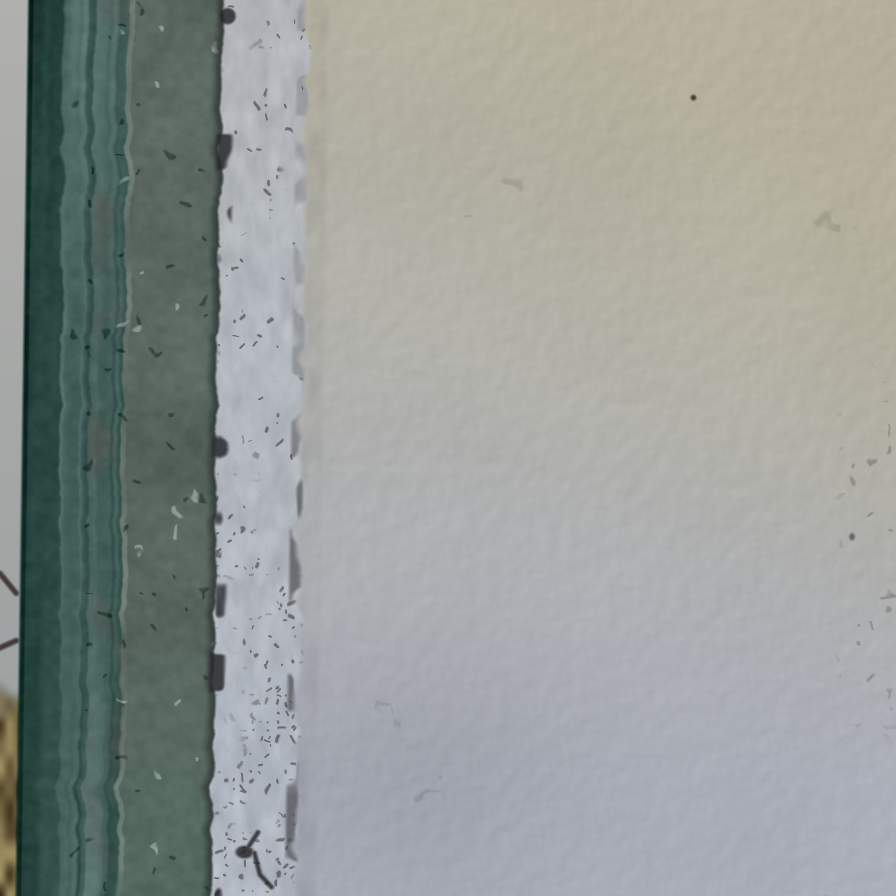
A Shadertoy shader for this texture:

```glsl
#define LEAN 0.014
#define SOFT 0.0022
#define FRAME_LEFT 0.018
#define FRAME_RIGHT 0.235
#define CAULK_RIGHT 0.329
#define GRAIN 0.045
#define SPECK_DARK vec3(0.20, 0.20, 0.21)
#define DARK_GREEN vec3(0.14, 0.245, 0.225)
#define TEAL vec3(0.30, 0.405, 0.385)
#define OLIVE vec3(0.345, 0.395, 0.365)

float hash(vec2 p) {
    vec3 q = fract(vec3(p.xyx) * 0.1031);
    q += dot(q, q.yzx + 33.33);
    return fract((q.x + q.y) * q.z);
}

float noise(vec2 p) {
    vec2 i = floor(p), f = fract(p);
    f = f * f * (3.0 - 2.0 * f);
    return mix(mix(hash(i), hash(i + vec2(1, 0)), f.x),
               mix(hash(i + vec2(0, 1)), hash(i + vec2(1, 1)), f.x), f.y);
}

float fbm(vec2 p) {
    float sum = 0.0, amp = 0.5;
    for (int i = 0; i < 4; i++) {
        sum += amp * noise(p);
        p = mat2(1.6, 1.2, -1.2, 1.6) * p + 7.3;
        amp *= 0.5;
    }
    return sum / 0.9375;
}

float edge(float at, float x) { return smoothstep(at - SOFT, at + SOFT, x); }

float band(float center, float halfWidth, float x) {
    return 1.0 - smoothstep(0.4 * halfWidth, halfWidth, abs(x - center));
}

float segment(vec2 p, vec2 a, vec2 b) {
    vec2 d = b - a;
    return length(p - a - d * clamp(dot(p - a, d) / dot(d, d), 0.0, 1.0));
}

float stroke(float dist, float radius) { return 1.0 - smoothstep(radius - SOFT, radius + SOFT, dist); }

// Scattered, slightly bent flecks; density is the chance per cell
float flecks(vec2 p, float cells, float density) {
    vec2 g = p * cells + 0.6 * (vec2(noise(p * 90.0), noise(p * 90.0 + 31.0)) - 0.5);
    vec2 id = floor(g), f = fract(g) - 0.5;
    float angle = 6.283 * hash(id + 5.0);
    vec2 dir = vec2(cos(angle), sin(angle)) * 0.22 * hash(id + 9.0);
    float d = segment(f, -dir, dir);
    float size = 0.06 + 0.12 * hash(id + 17.0);
    return (1.0 - smoothstep(size * 0.4, size + 0.08, d)) * step(hash(id + 2.0), density);
}

vec3 wallColor(vec2 p) {
    vec3 c = mix(vec3(0.665, 0.68, 0.72), vec3(0.695, 0.695, 0.675), smoothstep(0.05, 0.75, p.y));
    c = mix(c, vec3(0.71, 0.69, 0.60), 0.9 * smoothstep(0.55, 1.25, p.y * 0.8 + p.x * 0.5));
    c -= 0.045 * exp(-dot((p - vec2(0.46, 0.13)) * vec2(6, 7), (p - vec2(0.46, 0.13)) * vec2(6, 7)));
    c += 0.025 * (fbm(p * 6.0) - 0.5);
    // Plaster relief lit from the upper left
    float relief = fbm(p * 75.0) - fbm(p * 75.0 + vec2(0.35, -0.35));
    c += GRAIN * relief;
    c -= 0.06 * flecks(p + 3.0, 22.0, 0.03);
    c -= 0.13 * flecks(p + 1.0, 55.0, 0.35) * smoothstep(0.92, 0.96, p.x) * band(0.38, 0.25, p.y);
    c -= 0.45 * stroke(length(p - vec2(0.774, 0.891)), 0.003);
    return c - 0.30 * stroke(length((p - vec2(0.951, 0.401)) * vec2(1.0, 0.8)), 0.003);
}

vec3 caulkColor(vec2 p, float s) {
    vec3 c = mix(vec3(0.69, 0.715, 0.755), vec3(0.70, 0.715, 0.73), p.y);
    c += 0.13 * (fbm(p * vec2(75, 38)) - 0.5);
    float worn = 0.12 + 0.25 * smoothstep(0.5, 0.3, p.y);
    float pits = max(flecks(p, 72.0, worn), flecks(p + 4.0, 105.0, worn * 0.7));
    c = mix(c, SPECK_DARK + 0.12, 0.75 * pits * smoothstep(0.25, 0.6, noise(p * 24.0)));
    float rim = band(CAULK_RIGHT - 0.004, 0.010, s) * smoothstep(0.48, 0.68, noise(p * vec2(50, 42)));
    return mix(c, SPECK_DARK + 0.1, rim * (0.25 + 0.45 * smoothstep(0.65, 0.4, p.y)));
}

vec3 frameColor(vec2 p, float s) {
    float x = s + 0.003 * (noise(p * vec2(8, 16)) - 0.5);
    float lower = 1.0 - p.y;
    vec3 c = DARK_GREEN * (0.85 + 0.3 * noise(vec2(s * 130.0, p.y * 5.0)));
    c = mix(c, vec3(0.23, 0.34, 0.32), smoothstep(0.03, 0.052, x) * 0.7 * lower);
    // Long molded grooves
    vec3 grooves = TEAL + 0.12 * (noise(vec2(x * 210.0, p.y * 2.0)) - 0.5);
    c = mix(c, grooves, edge(0.057 + 0.008 * lower, x));
    c -= 0.09 * band(0.089, 0.006, x) + 0.07 * band(0.124, 0.008, x);
    vec3 face = OLIVE + 0.09 * (fbm(p * vec2(14, 10)) - 0.5);
    face += vec3(-0.025, 0.005, 0.0) * smoothstep(0.4, 0.0, p.y);
    c = mix(c, face, edge(0.131, x));
    c += 0.09 * band(0.133, 0.004, x) * smoothstep(0.2, 0.7, noise(p * vec2(3, 18)));
    // Weathering and chipped paint
    c = mix(c, vec3(0.36, 0.34, 0.32), 0.5 * band(0.115, 0.03, s) * smoothstep(0.58, 0.8, fbm(p * vec2(28, 12))));
    c += 0.07 * (fbm(p * 95.0) - 0.5);
    c += 0.20 * flecks(p + 2.0, 48.0, 0.09) * edge(0.12, s);
    c -= 0.13 * flecks(p + 8.0, 55.0, 0.10) * edge(0.07, s);
    return mix(c, vec3(0.16, 0.19, 0.18), 0.75 * smoothstep(0.222, 0.235, s));
}

vec3 outsideColor(vec2 p) {
    vec3 c = mix(vec3(0.60, 0.62, 0.62), vec3(0.69, 0.69, 0.68), p.y);
    vec3 foliage = mix(vec3(0.23, 0.18, 0.10), vec3(0.64, 0.58, 0.40), noise(p * vec2(90, 42)));
    c = mix(c, foliage, smoothstep(0.26, 0.21, p.y + 0.03 * noise(p * 60.0)));
    float twigs = min(segment(p, vec2(0.0, 0.36), vec2(0.018, 0.338)), segment(p, vec2(0.0, 0.277), vec2(0.018, 0.285)));
    return mix(c, vec3(0.20, 0.16, 0.15), 0.85 * stroke(twigs, 0.003));
}

void mainImage(out vec4 fragColor, in vec2 fragCoord) {
    vec2 p = fragCoord / iResolution.xy;
    float s = p.x - LEAN * p.y;
    float ragged = 0.009 * (fbm(vec2(3.0, p.y * 42.0)) - 0.5);
    float rough = 0.010 * (noise(vec2(9.0, p.y * 55.0)) - 0.5);

    // Layers from right to left
    vec3 color = wallColor(p);
    color -= 0.05 * band(CAULK_RIGHT + 0.012, 0.016, s) * noise(p * vec2(60, 30));
    color = mix(caulkColor(p, s), color, smoothstep(-0.005, 0.005, s - CAULK_RIGHT - rough));
    color = mix(frameColor(p, s - ragged), color, edge(FRAME_RIGHT + ragged, s));
    color = mix(outsideColor(p), color, edge(FRAME_LEFT, s));
    color -= 0.10 * band(FRAME_LEFT + 0.002, 0.005, s);

    // Hooked crack and dark nicks along the seam
    float hook = min(segment(p, vec2(0.274, 0.050), vec2(0.288, 0.071)), segment(p, vec2(0.284, 0.048), vec2(0.290, 0.024)));
    hook = min(hook, segment(p, vec2(0.290, 0.024), vec2(0.303, 0.010)));
    float crack = max(stroke(hook, 0.0025), stroke(length((p - vec2(0.273, 0.049)) * vec2(0.7, 1.0)), 0.007));
    float nicks = band(FRAME_RIGHT + 0.004, 0.012, s) * smoothstep(0.72, 0.85, noise(p * vec2(45, 38) + 6.0));
    nicks = max(nicks, stroke(length(p - vec2(0.254, 0.982)), 0.009));
    color = mix(color, SPECK_DARK * 0.8, 0.85 * max(crack, nicks));
    fragColor = vec4(clamp(color, 0.0, 1.0), 1.0);
}
```
